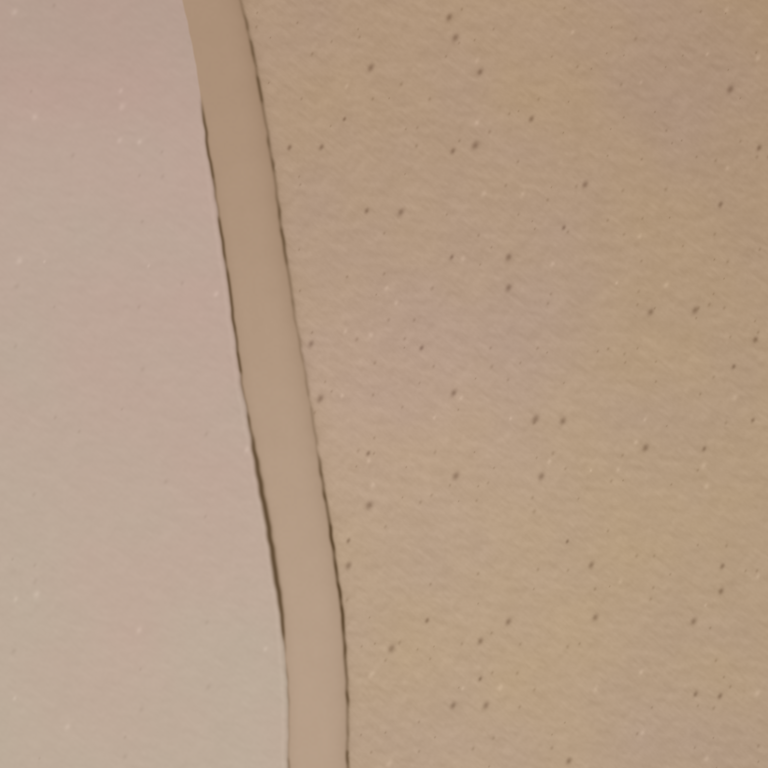
A Shadertoy shader for this texture:

```glsl
// Two grainy beige plaster panels divided by a smooth, slightly bowed strip with worn dark seams.

float hash(vec2 p) {
    return fract(sin(dot(p, vec2(127.1, 311.7))) * 43758.5453);
}

float noise(vec2 p) {
    vec2 i = floor(p), f = fract(p);
    f = f * f * (3.0 - 2.0 * f);
    return mix(mix(hash(i), hash(i + vec2(1, 0)), f.x),
               mix(hash(i + vec2(0, 1)), hash(i + vec2(1, 1)), f.x), f.y);
}

float fbm(vec2 p) {
    float sum = 0.0, amp = 0.5;
    for (int i = 0; i < 4; i++) {
        sum += amp * noise(p);
        p = p * 2.03 + 17.3;
        amp *= 0.5;
    }
    return sum;
}

// Left and right borders of the strip at depth t below the top
vec2 stripBorders(float t) {
    float lefts[11] = float[11](0.238, 0.258, 0.272, 0.288, 0.302, 0.315,
                                0.334, 0.352, 0.367, 0.375, 0.376);
    float rights[11] = float[11](0.314, 0.336, 0.353, 0.367, 0.382, 0.400,
                                 0.416, 0.432, 0.446, 0.452, 0.453);
    float s = clamp(t, 0.0, 0.9999) * 10.0;
    int i = int(s);
    return mix(vec2(lefts[i], rights[i]), vec2(lefts[i + 1], rights[i + 1]), fract(s));
}

// Soft interval mask
float span(float a, float b, float soft, float t) {
    return smoothstep(a - soft, a + soft, t) * (1.0 - smoothstep(b - soft, b + soft, t));
}

float seam(float d, float width) {
    return exp(-d * d / (width * width));
}

// Small slanted pits scattered over a jittered grid
float pits(vec2 uv, float cells, float density) {
    vec2 p = uv * cells, id = floor(p);
    vec2 centre = 0.25 + 0.5 * vec2(hash(id + 3.1), hash(id + 8.7));
    vec2 q = fract(p) - centre;
    q = vec2(q.x - 0.5 * q.y, 0.7 * q.y + 0.3 * q.x);
    float size = 0.06 + 0.07 * hash(id + 5.5);
    return step(1.0 - density, hash(id)) * exp(-dot(q, q) / (size * size));
}

void mainImage(out vec4 fragColor, in vec2 fragCoord) {
    vec2 uv = fragCoord / iResolution.xy;
    float t = 1.0 - uv.y;
    vec2 border = stripBorders(t) + 0.0016 * (noise(vec2(t * 70.0, 2.0)) - 0.5);
    float dl = uv.x - border.x, dr = uv.x - border.y;

    // Broad panel shading
    vec3 leftWall = mix(vec3(0.735, 0.645, 0.592), vec3(0.745, 0.668, 0.602), smoothstep(0.2, 1.0, t));
    leftWall -= 0.025 * (1.0 - smoothstep(0.0, 0.25, t));
    vec3 rightWall = mix(vec3(0.690, 0.585, 0.490), vec3(0.718, 0.622, 0.525), smoothstep(0.0, 0.75, t));
    rightWall -= vec3(0.018, 0.018, 0.022) * smoothstep(0.6, 1.0, uv.x);
    vec2 glow = (uv - vec2(0.50, 0.49)) / vec2(0.17, 0.15);
    rightWall += vec3(0.008, 0.004, 0.026) * exp(-dot(glow, glow));
    vec3 strip = mix(vec3(0.672, 0.565, 0.472), vec3(0.718, 0.622, 0.535), smoothstep(0.0, 0.9, t));
    strip -= 0.016 * smoothstep(-0.035, 0.0, dr);

    // Pink and yellow blotches
    float blotch = fbm(uv * 7.0 + 4.0) - 0.47;
    leftWall += vec3(0.020, -0.022, -0.008) * blotch;
    rightWall += vec3(0.020, 0.015, -0.035) * blotch;

    // Embossed grain, fading to near smooth on the strip
    vec2 g = mat2(0.8, 0.6, -0.6, 0.8) * uv;
    float emboss = fbm(g * vec2(75.0, 110.0)) - fbm(g * vec2(75.0, 110.0) + vec2(0.35, -0.4));
    float mottling = fbm(uv * 45.0) - 0.47;
    float fine = noise(uv * 260.0) - 0.5;
    leftWall += 0.022 * emboss + 0.012 * mottling + 0.005 * fine;
    rightWall += 0.050 * emboss + 0.024 * mottling + 0.009 * fine;
    strip += 0.012 * mottling + 0.005 * fine;

    // Sparse pits and pale flecks
    rightWall -= vec3(0.13, 0.13, 0.12) * pits(uv, 28.0, 0.12);
    rightWall -= 0.055 * pits(uv + 0.37, 52.0, 0.16);
    rightWall += 0.05 * pits(uv + 0.71, 34.0, 0.08);
    leftWall += 0.04 * pits(uv + 0.53, 30.0, 0.07);
    leftWall -= 0.03 * pits(uv + 0.19, 36.0, 0.06);

    float aa = 0.0018;
    vec3 col = mix(leftWall, strip, smoothstep(-aa, aa, dl));
    col = mix(col, rightWall, smoothstep(-aa, aa, dr));

    // Worn seams: broken dashes, heaviest low on the left
    float wearL = smoothstep(0.15, 0.65, noise(vec2(t * 55.0, 7.0)));
    float wearR = smoothstep(0.15, 0.70, noise(vec2(t * 65.0, 19.0)));
    float heavy = span(0.58, 0.80, 0.05, t);
    float inkL = span(0.14, 0.84, 0.02, t) * mix(0.25 + 0.45 * wearL, 0.85, heavy);
    inkL += 0.32 * smoothstep(0.84, 0.90, t) * (0.4 + 0.6 * wearL);
    float inkR = 0.30 + 0.35 * wearR;
    inkR *= 1.0 - 0.65 * span(0.39, 0.60, 0.02, t);
    inkR *= 0.6 + 0.4 * smoothstep(0.0, 0.10, t);
    inkR += 0.20 * span(0.62, 0.90, 0.04, t);
    float lineL = inkL * seam(dl, 0.0024 + 0.0014 * heavy);
    float lineR = inkR * seam(dr, 0.0027);
    col = mix(col, vec3(0.36, 0.28, 0.19), clamp(lineL + lineR, 0.0, 0.9));

    // Soft contact shade and a thin pale lip beside the left seam
    col -= 0.020 * seam(dl, 0.009) * smoothstep(0.1, 0.3, t) + 0.018 * seam(dr, 0.010);
    col += 0.020 * seam(dl + 0.007, 0.003) * smoothstep(0.1, 0.3, t);

    fragColor = vec4(clamp(col, 0.0, 1.0), 1.0);
}
```
